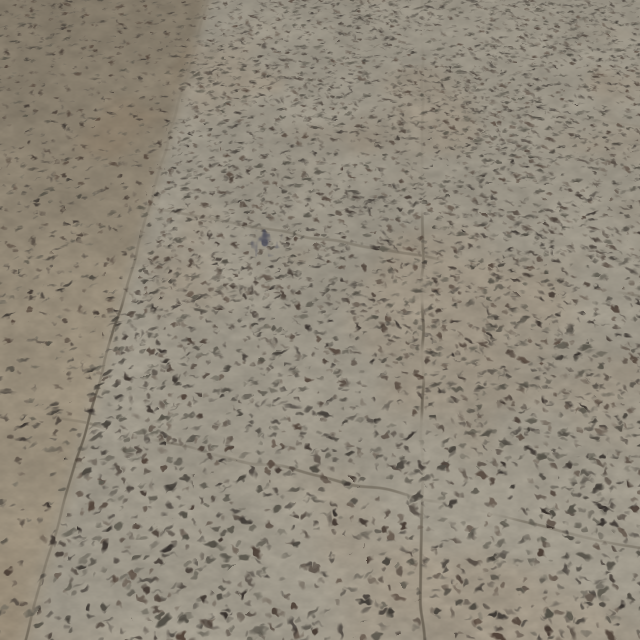
This texture is drawn by a three.js fragment shader. Its source:

```glsl
// Worn terrazzo floor seen in perspective: dark stone chips, tile seams, a warm side panel
varying vec2 vUv;

const vec3 STONE = vec3(0.625, 0.602, 0.548);
const vec3 WARM_STONE = vec3(0.605, 0.562, 0.488);
const vec3 CHARCOAL = vec3(0.19, 0.17, 0.16);
const vec3 UMBER = vec3(0.32, 0.26, 0.22);
const vec3 SLATE = vec3(0.33, 0.32, 0.28);
const vec3 SEAM = vec3(0.36, 0.33, 0.28);
const vec3 INK_BLUE = vec3(0.25, 0.26, 0.33);

const float RECESSION = 0.46;   // how much the floor shrinks towards the top
const float VANISH_X = 0.66;
const float PANEL_EDGE = -0.62; // floor position of the warm panel's seam

float hash1(vec2 p) {
  vec3 q = fract(vec3(p.xyx) * 0.1031);
  q += dot(q, q.yzx + 33.33);
  return fract((q.x + q.y) * q.z);
}

vec3 hash3(vec2 p) {
  vec3 q = fract(vec3(p.xyx) * vec3(0.1031, 0.1030, 0.0973));
  q += dot(q, q.yxz + 33.33);
  return fract((q.xxy + q.yzz) * q.zyx);
}

float noise(vec2 p) {
  vec2 i = floor(p), f = fract(p);
  f = f * f * (3.0 - 2.0 * f);
  float low = mix(hash1(i), hash1(i + vec2(1.0, 0.0)), f.x);
  float high = mix(hash1(i + vec2(0.0, 1.0)), hash1(i + 1.0), f.x);
  return mix(low, high, f.y);
}

float fbm(vec2 p) {
  float sum = 0.0, gain = 0.5;
  for (int i = 0; i < 3; i++) {
    sum += gain * noise(p);
    p = p * 2.03 + 17.0;
    gain *= 0.5;
  }
  return sum / 0.875;
}

vec2 rotate(vec2 p, float angle) {
  float c = cos(angle), s = sin(angle);
  return vec2(c * p.x + s * p.y, c * p.y - s * p.x);
}

float line(float dist, float width) {
  return 1.0 - smoothstep(0.2 * width, width, abs(dist));
}

// Scattered chips: rgb is the chip colour, a its coverage
vec4 chipLayer(vec2 pos, float cell, float size, float amount, float soft, float seed) {
  vec4 best = vec4(0.0);
  vec2 home = floor(pos / cell);
  for (int j = -1; j <= 1; j++) {
    for (int i = -1; i <= 1; i++) {
      vec2 id = home + vec2(float(i), float(j));
      vec3 place = hash3(id + seed);
      vec3 form = hash3(id + seed + 71.0);
      vec2 q = rotate(pos - (id + place.xy) * cell, -0.25 + 2.4 * (form.x - 0.5));
      vec2 radius = size * vec2(mix(0.65, 1.6, form.y * form.y * form.y), mix(0.42, 0.68, form.z));
      float dist = (length(q / radius) - 1.0) * radius.y;
      float cover = 1.0 - smoothstep(-soft, soft, dist);
      cover *= step(place.z, amount) * mix(0.6, 1.0, hash1(id + seed + 29.0));
      vec3 tint = mix(CHARCOAL, mix(UMBER, SLATE, step(0.5, form.x)), form.z);
      if (cover > best.a) best = vec4(tint, cover);
    }
  }
  return best;
}

void main() {
  // Floor plane
  float scale = 1.0 - RECESSION * vUv.y;
  vec2 ground = vec2(vUv.x - VANISH_X, vUv.y) / scale;
  float soft = 0.0020 / pow(scale, 1.4);
  float panel = 1.0 - smoothstep(-0.03, 0.03, ground.x - PANEL_EDGE);

  // Stone with broad grey wear and fine mottling
  vec3 color = mix(STONE, WARM_STONE, panel);
  color *= 1.0 + 0.11 * (fbm(ground * 9.0) - 0.5);
  color *= 1.0 + 0.13 * (fbm(vUv * vec2(60.0, 95.0)) - 0.5);
  float rust = smoothstep(0.5, 0.8, fbm(ground * 4.0 + 40.0));
  color = mix(color, color * vec3(1.0, 0.975, 0.955), rust);
  color *= 1.0 - 0.05 * vUv.y - 0.10 * panel * smoothstep(0.4, 1.0, vUv.y);

  // Tile seams, worn unevenly
  float wear = smoothstep(0.35, 0.75, noise(ground * 11.0 + 5.0));
  float wobble = 0.007 * (noise(ground * 16.0) - 0.5);
  float sideSeam = line((ground.x - PANEL_EDGE + wobble) * scale, 0.0034);
  float midSeam = line((ground.x + wobble) * scale, 0.0036);
  float row = fract((ground.y + 0.25 * ground.x - 0.245) / 0.58 + 0.5) - 0.5;
  float crossSeam = line((row * 0.58 + 2.0 * wobble) * scale * scale, 0.0036);
  float fade = 1.0 - smoothstep(0.45, 0.85, vUv.y);
  float seam = max(sideSeam * mix(0.35, 0.75, wear), midSeam * mix(0.08, 0.7, wear));
  seam = max(seam, crossSeam * mix(0.03, 0.5, wear) * (1.0 - 0.6 * panel));
  color = mix(color, SEAM, seam * mix(0.15, 1.0, fade));

  // Chips, clustered and sparser on the warm panel
  vec2 warp = vec2(noise(ground * 140.0), noise(ground * 140.0 + 60.0)) - 0.5;
  vec2 rough = ground + 0.008 * warp;
  float cluster = 0.25 + 1.2 * fbm(ground * 8.0 + 9.0);
  float amount = cluster * mix(1.0, 0.45, panel);
  float contrast = mix(1.0, 0.76, vUv.y);
  vec4 speck = chipLayer(rough, 0.021, 0.0054, 0.55 * amount, soft, 320.0);
  color = mix(color, mix(speck.rgb, STONE, 0.35), speck.a * contrast * 0.75);
  vec4 faint = chipLayer(rough, 0.027, 0.0068, 0.70 * amount, soft, 130.0);
  color = mix(color, mix(faint.rgb, STONE, 0.15), faint.a * contrast * 0.85);
  vec4 bold = chipLayer(rough, 0.031, 0.0086, 0.72 * amount, soft, 210.0);
  color = mix(color, bold.rgb, bold.a * contrast);

  // Small ragged ink-blue stain
  vec2 spot = (vUv - vec2(0.414, 0.622)) / vec2(0.019, 0.017);
  float stain = 1.0 - smoothstep(0.2, 1.1, length(spot) + 1.4 * (noise(vUv * 150.0) - 0.5));
  color = mix(color, INK_BLUE, 0.75 * stain);

  gl_FragColor = vec4(color, 1.0);
}
```
